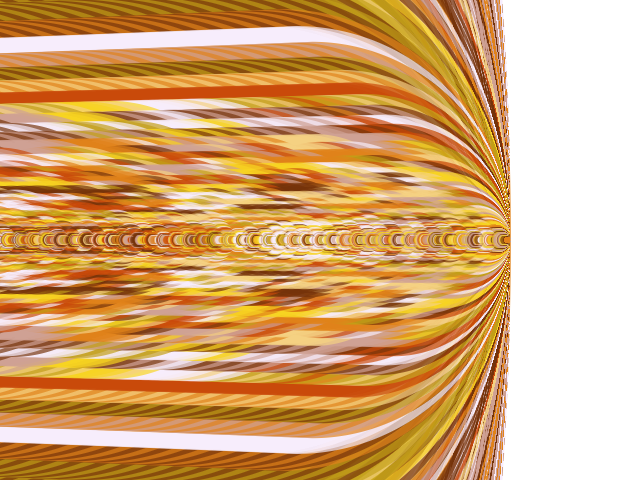
Reproduce this background procedurally as a WebGL 2 fragment shader.

```glsl
#version 300 es
precision highp float;
// A woven fan of translucent crescents mirrored about a horizontal axis.
// Every crescent touches the axis at a regularly spaced knot; its radius grows
// geometrically, and smaller crescents lie over larger ones.

uniform vec2 u_resolution;
out vec4 fragColor;

const float TIP = 0.798;         // right end, as a share of the width
const float BASE_RADIUS = 0.41;  // radius of rope zero, in canvas heights
const float GROWTH = 1.08;       // ratio between neighbouring ropes
const float KNOT_STEP = 0.027;   // gap between knots on the axis
const float MIN_RADIUS = 0.008;
const float MAX_RADIUS = 7.2;
const float OVERLAP = 0.004;
const float OPACITY = 0.68;
const float FIRST_ROPE = -8.0;

const vec3 PAPER = vec3(1.0);
const vec3 PALETTE[8] = vec3[8](
    vec3(0.97, 0.93, 0.99),   // 0 pale lilac
    vec3(0.46, 0.20, 0.04),   // 1 brown
    vec3(0.76, 0.62, 0.09),   // 2 olive gold
    vec3(0.97, 0.83, 0.13),   // 3 yellow
    vec3(0.88, 0.51, 0.10),   // 4 orange
    vec3(0.79, 0.29, 0.04),   // 5 rust
    vec3(0.81, 0.63, 0.58),   // 6 rose tan
    vec3(0.96, 0.82, 0.51));  // 7 cream

// Alternating strand colours of the outer ropes, from small to large.
const int ROPE_MAIN[24] = int[24](
    6, 0, 1, 2, 5, 7, 2, 4, 0, 4, 2, 2, 2, 3, 1, 4, 6, 0, 1, 1, 1, 5, 7, 7);
const int ROPE_ALT[24] = int[24](
    1, 0, 6, 7, 5, 4, 1, 6, 0, 1, 1, 1, 7, 2, 1, 7, 7, 6, 5, 1, 4, 1, 6, 0);

float hash(vec2 p) {
    vec3 q = fract(vec3(p.xyx) * 0.1031);
    q += dot(q, q.yzx + 33.33);
    return fract((q.x + q.y) * q.z);
}

float ropeRadius(float rope) {
    return BASE_RADIUS * pow(GROWTH, rope);
}

// Small ropes mix long colour patches with single random strands.
vec3 strandColor(float rope, float knot) {
    float pick = hash(vec2(rope + 91.0, knot + 17.0));
    float choice = hash(vec2(knot + 5.0, rope + 143.0));
    float slot = rope - FIRST_ROPE;
    bool outer = slot >= 0.0 && slot < 24.0;
    if (outer && (slot >= 4.0 || choice > 0.3)) {
        bool odd = mod(knot, 2.0) > 0.5;
        return PALETTE[odd ? ROPE_ALT[int(slot)] : ROPE_MAIN[int(slot)]];
    }
    if (slot >= 24.0) {
        return PALETTE[pick < 0.35 ? 6 : pick < 0.55 ? 4 : pick < 0.8 ? 0 : 1];
    }
    float row = floor(rope * 0.5);
    float shift = floor(hash(vec2(row + 70.0, 3.0)) * 7.0);
    float patchPick = hash(vec2(floor((knot + shift) / 7.0) + 31.0, row + 120.0));
    return PALETTE[int(8.0 * (choice < 0.55 ? patchPick : pick))];
}

// Region between two circles that both touch the axis point (knotX, 0).
float crescent(vec2 p, float knotX, float inner, float outer, float pixel) {
    float outside = length(p - vec2(knotX + outer, 0.0)) - outer;
    float inside = length(p - vec2(knotX + inner, 0.0)) - inner;
    return clamp(-outside / pixel, 0.0, 1.0) * clamp(inside / pixel, 0.0, 1.0);
}

// Front to back blend, starting at the smallest circle that reaches p.
vec3 weave(vec2 p, float pixel) {
    float reach = p.x < p.y ? dot(p, p) / (2.0 * p.x) : p.y;
    float start = floor(log(max(reach, MIN_RADIUS) / BASE_RADIUS) / log(GROWTH)) - 1.0;
    vec3 sum = vec3(0.0);
    float clear = 1.0;
    for (int level = 0; level < 16; level++) {
        float rope = start + float(level);
        float inner = ropeRadius(rope);
        float outer = ropeRadius(rope + 1.0) + OVERLAP;
        float halfChord = sqrt(max(outer * outer - p.y * p.y, 0.0));
        float firstKnot = floor((p.x + halfChord - outer) / KNOT_STEP);
        for (int i = 0; i < 6; i++) {
            float knot = firstKnot - float(i);
            if (knot < 0.0 || clear < 0.02) break;
            float alpha = OPACITY * crescent(p, knot * KNOT_STEP, inner, outer, pixel);
            if (alpha > 0.0) {
                sum += clear * alpha * strandColor(rope, knot);
                clear *= 1.0 - alpha;
            }
        }
        if (clear < 0.02) break;
    }
    return clear < 0.999 ? sum / (1.0 - clear) : PALETTE[4];
}

void main() {
    float pixel = 1.0 / u_resolution.y;
    vec2 uv = gl_FragCoord.xy / u_resolution;
    float aspect = u_resolution.x / u_resolution.y;

    // Distance left of the tip, and height above or below the axis.
    vec2 p = vec2((TIP - uv.x) * aspect, abs(uv.y - 0.5));
    float edge = MAX_RADIUS - length(p - vec2(MAX_RADIUS, 0.0));
    float mask = clamp(edge / pixel + 0.5, 0.0, 1.0);

    // Ropes sink gently toward the axis on the left.
    p.y *= 1.0 + 0.09 * max(p.x - p.y, 0.0);
    p.x = max(p.x, 0.0001);
    vec3 color = mask > 0.0 ? mix(PAPER, weave(p, pixel), mask) : PAPER;
    fragColor = vec4(color, 1.0);
}
```
